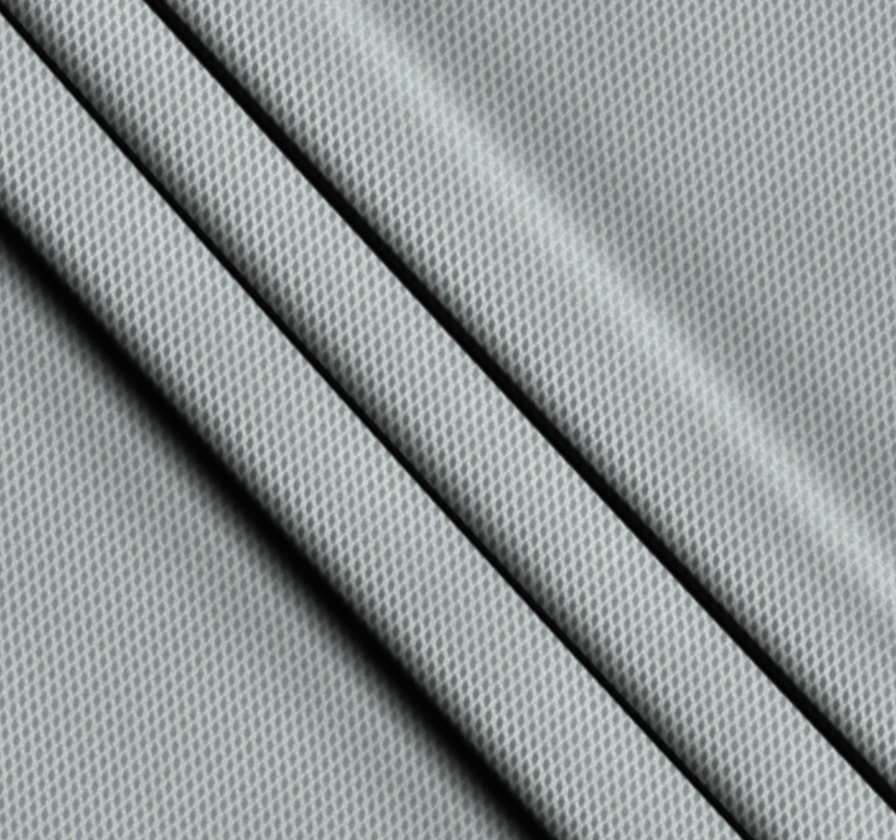
This texture is drawn by a Shadertoy shader. Its source:

```glsl
// Grey knitted cloth laid in three diagonal folds with black gaps between them.
// Each fold is a signed distance to its lower edge, shaded as a rounded layer
// over the one below; a staggered grid of small dimples makes the knit.

float hash(vec2 p) {
    vec3 h = fract(vec3(p.xyx) * 0.1031);
    h += dot(h, h.yzx + 33.33);
    return fract((h.x + h.y) * h.z);
}

float valueNoise(vec2 p) {
    vec2 cell = floor(p), f = fract(p);
    f = f * f * (3.0 - 2.0 * f);
    return mix(mix(hash(cell), hash(cell + vec2(1, 0)), f.x),
               mix(hash(cell + vec2(0, 1)), hash(cell + vec2(1, 1)), f.x), f.y);
}

// Signed distance to a slightly sagging line, positive to the lower left
float foldEdge(vec2 p, vec2 a, vec2 b, float sag) {
    vec2 dir = normalize(b - a);
    float t = dot(p - a, dir) / length(b - a);
    return dot(p - a, vec2(-dir.y, dir.x)) - sag * 4.0 * t * (1.0 - t);
}

float bump(float d, float width) {
    return exp(-d * d / (width * width));
}

// Darkening of a fold as it turns under towards its edge at d = 0
float underside(float d, float reach) {
    float bend = smoothstep(-reach, 0.0, d);
    return 1.0 - 0.72 * bend * bend;
}

// Dimples in staggered columns: x is the dark hollow, y the lit stitch beside it
vec2 knit(vec2 p) {
    p += 0.0012 * (vec2(valueNoise(p * 24.0), valueNoise(p * 24.0 + 40.0)) - 0.5);
    vec2 g = mat2(0.995, 0.10, -0.10, 0.995) * p / vec2(0.0125, 0.0185);
    g.y += 0.5 * mod(floor(g.x), 2.0);
    vec2 f = fract(g) - 0.5;
    f.x += 0.25 * f.y;
    float hollow = 1.0 - smoothstep(0.12, 0.50, length(f * vec2(1.0, 0.85)));
    float stitch = 1.0 - smoothstep(0.05, 0.36, length((abs(f) - vec2(0.42, 0.30)) * vec2(1.0, 0.8)));
    return vec2(hollow, stitch);
}

void mainImage(out vec4 fragColor, in vec2 fragCoord) {
    // Height is one unit, y runs downwards
    vec2 p = vec2(fragCoord.x, iResolution.y - fragCoord.y) / iResolution.y;

    float lower = foldEdge(p, vec2(0.0, 0.255), vec2(0.655, 1.0), 0.0);
    float middle = foldEdge(p, vec2(0.0, 0.008), vec2(0.891, 1.0), 0.005);
    float upper = foldEdge(p, vec2(0.181, 0.0), vec2(1.07, 0.961), 0.003);
    float ridge = foldEdge(p, vec2(0.400, 0.0), vec2(1.07, 0.70), 0.0);

    // Flat panel at the lower left, under the widest shadow
    float panel = 0.655 * mix(0.06, 1.0, smoothstep(0.008, 0.065, lower));
    panel *= 1.0 - 0.10 * bump(lower - 0.08, 0.05);

    // Two narrow folds, each shaded by the one above
    float firstFold = (0.665 + 0.035 * bump(middle - 0.035, 0.04))
        * underside(lower, 0.060) * mix(0.07, 1.0, smoothstep(0.001, 0.008, middle));
    float secondFold = (0.665 + 0.045 * bump(upper - 0.035, 0.04))
        * underside(middle, 0.065) * mix(0.07, 1.0, smoothstep(0.004, 0.011, upper));

    // Broad top cloth with a soft bright ridge and a dull trough beyond it
    float topCloth = mix(0.635, 0.675, smoothstep(-0.03, 0.03, ridge));
    topCloth += 0.085 * bump(ridge, 0.026) - 0.055 * bump(ridge + 0.075, 0.045);
    topCloth += 0.025 * smoothstep(-0.12, -0.40, ridge);
    topCloth -= 0.05 * bump(ridge - 0.05, 0.025) * smoothstep(0.75, 1.05, p.x);
    topCloth *= underside(upper, 0.060);

    // Stack the layers
    float light = mix(firstFold, panel, smoothstep(-0.002, 0.002, lower));
    light = mix(secondFold, light, smoothstep(-0.002, 0.002, middle));
    light = mix(topCloth, light, smoothstep(-0.002, 0.002, upper));

    // Black cores of the gaps
    light *= 1.0 - 0.85 * smoothstep(-0.014, -0.007, upper) * (1.0 - smoothstep(0.004, 0.010, upper));
    light *= 1.0 - 0.85 * smoothstep(-0.008, -0.003, middle) * (1.0 - smoothstep(0.001, 0.006, middle));
    light *= 1.0 - 0.80 * smoothstep(-0.010, -0.001, lower) * (1.0 - smoothstep(0.006, 0.030, lower));

    // Knit relief, deeper on turning cloth and fainter on the ridge
    vec2 relief = knit(p);
    float turning = smoothstep(-0.09, -0.02, upper) * step(upper, 0.0)
        + smoothstep(-0.09, -0.02, middle) * step(middle, 0.0) * step(0.0, upper)
        + smoothstep(-0.09, -0.02, lower) * step(lower, 0.0) * step(0.0, middle);
    float depth = (0.24 + 0.16 * turning) * (1.0 - 0.55 * bump(ridge, 0.035));
    light *= 1.04 - depth * relief.x + 0.35 * depth * relief.y;

    // Yarn grain and broad unevenness
    light *= 1.0 + 0.09 * (valueNoise(p * 330.0) - 0.5) + 0.05 * (valueNoise(p * 7.0) - 0.5);

    vec3 tint = mix(vec3(0.98, 1.012, 1.0), vec3(0.95, 1.01, 1.03), relief.x);
    fragColor = vec4(clamp(light * tint + 0.008, 0.0, 1.0), 1.0);
}
```
